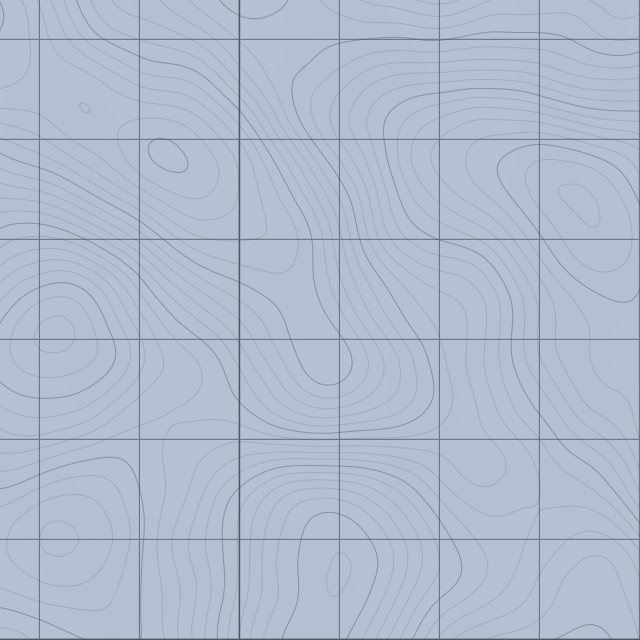
A WebGL 2 fragment shader for this pattern:

```glsl
#version 300 es
precision highp float;

uniform vec2 u_resolution;
out vec4 outColor;

// Palette
const vec3 PAPER = vec3(0.708, 0.752, 0.822);
const vec3 CONTOUR_INK = vec3(0.40, 0.44, 0.50);
const vec3 GRID_INK = vec3(0.25, 0.27, 0.31);
const float PAPER_MOTTLE = 0.006;

// Terrain
const vec2 TERRAIN_OFFSET = vec2(3.37, 7.81);
const float TERRAIN_FREQUENCY = 2.3;
const int TERRAIN_OCTAVES = 3;
const float TERRAIN_GAIN = 0.2;
const float TERRAIN_LEVELS = 17.0;
const vec2 TERRAIN_TILT = vec2(7.0, -5.0);

// Contours, widths in canvas units
const float CONTOUR_WIDTH = 0.0016;
const float MINOR_OPACITY = 0.25;
const float INDEX_OPACITY = 0.58;
const float INDEX_INTERVAL = 5.0;
const float MIN_SLOPE = 5.0;

// Grid
const vec2 GRID_ORIGIN = vec2(0.3741, 0.001);
const float GRID_SPACING = 0.15625;
const float GRID_WIDTH = 0.0018;
const float AXIS_WIDTH = 0.0024;
const float GRID_OPACITY = 0.60;
const float AXIS_OPACITY = 0.85;
const float AXIS_INTERVAL = 8.0;

float hash(vec2 p) {
    vec3 q = fract(p.xyx * 0.1031);
    q += dot(q, q.yzx + 33.33);
    return fract((q.x + q.y) * q.z);
}

vec2 latticeGradient(vec2 cell) {
    float angle = 6.28319 * hash(cell);
    return vec2(cos(angle), sin(angle));
}

float gradientNoise(vec2 p) {
    vec2 cell = floor(p);
    vec2 f = p - cell;
    vec2 fade = f * f * f * (f * (f * 6.0 - 15.0) + 10.0);
    vec2 e = vec2(1.0, 0.0);
    float a = dot(latticeGradient(cell), f);
    float b = dot(latticeGradient(cell + e.xy), f - e.xy);
    float c = dot(latticeGradient(cell + e.yx), f - e.yx);
    float d = dot(latticeGradient(cell + e.xx), f - e.xx);
    return mix(mix(a, b, fade.x), mix(c, d, fade.x), fade.y);
}

// Elevation measured in contour levels
float elevation(vec2 p) {
    const mat2 turn = mat2(0.8, 0.6, -0.6, 0.8);
    vec2 q = p * TERRAIN_FREQUENCY + TERRAIN_OFFSET;
    float sum = 0.0;
    float amplitude = TERRAIN_LEVELS;
    for (int i = 0; i < TERRAIN_OCTAVES; i++) {
        sum += amplitude * gradientNoise(q);
        q = turn * q * 2.0 + 11.7;
        amplitude *= TERRAIN_GAIN;
    }
    return sum + dot(p, TERRAIN_TILT);
}

// Share of a pixel covered by a line at a signed distance
float lineCoverage(float dist, float width, float pixel) {
    float halfWidth = 0.5 * width;
    float far = clamp(dist + 0.5 * pixel, -halfWidth, halfWidth);
    float near = clamp(dist - 0.5 * pixel, -halfWidth, halfWidth);
    return (far - near) / pixel;
}

bool isMultiple(float index, float interval) {
    return abs(index - interval * round(index / interval)) < 0.5;
}

float contourInk(vec2 p, float pixel) {
    float height = elevation(p);
    float slope = length(vec2(dFdx(height), dFdy(height))) / pixel;
    float level = round(height);
    float dist = (height - level) / max(slope, MIN_SLOPE);
    float opacity = isMultiple(level, INDEX_INTERVAL) ? INDEX_OPACITY : MINOR_OPACITY;
    return opacity * lineCoverage(dist, CONTOUR_WIDTH, pixel);
}

float gridInk(float offset, float pixel) {
    float index = round(offset / GRID_SPACING);
    float dist = offset - index * GRID_SPACING;
    bool axis = isMultiple(index, AXIS_INTERVAL);
    float width = axis ? AXIS_WIDTH : GRID_WIDTH;
    return (axis ? AXIS_OPACITY : GRID_OPACITY) * lineCoverage(dist, width, pixel);
}

void main() {
    float pixel = 1.0 / min(u_resolution.x, u_resolution.y);
    vec2 p = gl_FragCoord.xy * pixel;

    // Paper with faint, broad mottling
    vec3 color = PAPER + PAPER_MOTTLE * gradientNoise(p * 5.0 + 40.0);

    // Contours below, survey grid on top
    color = mix(color, CONTOUR_INK, contourInk(p, pixel));
    vec2 offset = p - GRID_ORIGIN;
    float grid = max(gridInk(offset.x, pixel), gridInk(offset.y, pixel));
    color = mix(color, GRID_INK, grid);

    outColor = vec4(color, 1.0);
}
```
